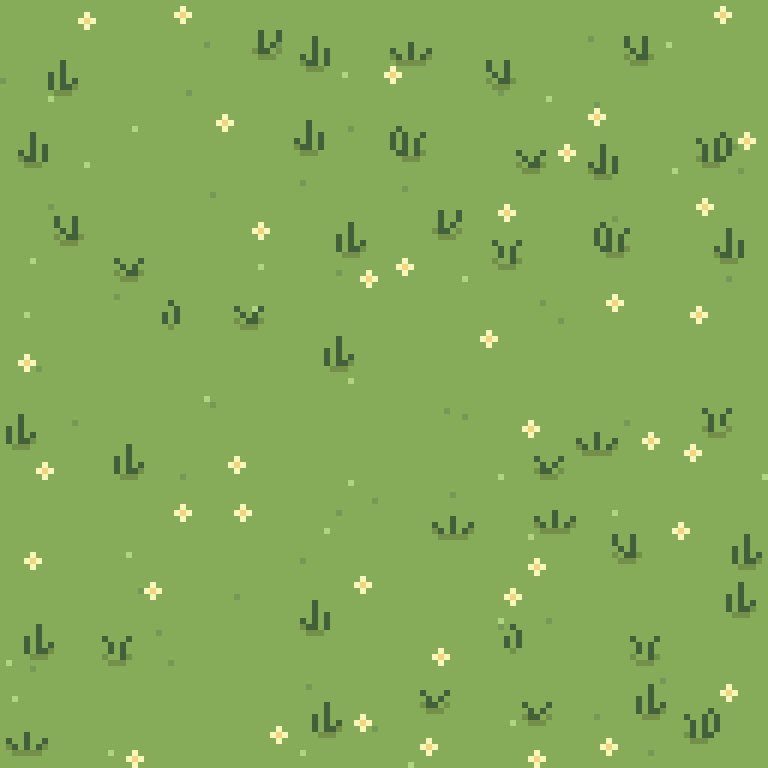
Give the GLSL for this texture, as a WebGL 2 fragment shader.

```glsl
#version 300 es
precision highp float;

uniform vec2 u_resolution;
out vec4 outColor;

const float CELLS = 128.0;          // art cells across the canvas
const float TILE = 16.0;            // cells per scatter tile
const float TUFT_CHANCE = 0.74;
const float FLOWER_CHANCE = 0.72;
const float LIGHT_SPECK_CHANCE = 0.55;
const float DARK_SPECK_CHANCE = 0.62;

const vec3 GRASS = vec3(0.525, 0.67, 0.35);
const vec3 BLADE = vec3(0.26, 0.38, 0.23);
const vec3 SHADOW = vec3(0.45, 0.56, 0.29);
const vec3 DARK_SPECK = vec3(0.45, 0.60, 0.34);
const vec3 LIGHT_SPECK = vec3(0.70, 0.83, 0.51);
const vec3 PETAL = vec3(0.98, 0.97, 0.73);
const vec3 POLLEN = vec3(0.94, 0.83, 0.50);

vec3 hash3(vec2 tile, float seed) {
  vec3 p = fract((tile.xyx + seed * 17.37 + 5.0) * vec3(0.1031, 0.1030, 0.0973));
  p += dot(p, p.yxz + 33.33);
  return fract((p.xxy + p.yzz) * p.zyx);
}

// One-cell-wide stroke rising from a root, shifting sideways by lean per row.
bool blade(vec2 c, vec2 root, float height, float lean) {
  float y = c.y - root.y;
  return y >= 0.0 && y < height && c.x == root.x + lean * y;
}

bool dot1(vec2 c, float x, float y) {
  return c == vec2(x, y);
}

bool tuftBlades(vec2 c, int kind) {
  vec2 m = vec2(abs(c.x), c.y);     // folded for symmetric tufts
  if (kind == 0)                    // open cup
    return blade(m, vec2(0), 3.0, 1.0) || dot1(c, 1.0, 0.0);
  if (kind == 1)                    // two blades curling outwards
    return blade(c, vec2(-1, 0), 3.0, 0.0) || blade(c, vec2(1, 1), 2.0, 0.0)
        || dot1(m, 2.0, 3.0);
  if (kind == 2)                    // hooked tall blade beside a short one
    return blade(c, vec2(0), 5.0, 0.0) || blade(c, vec2(-1, 0), 2.0, -1.0)
        || blade(c, vec2(2, 0), 3.0, 0.0);
  if (kind == 3)                    // fork with a long arm
    return blade(c, vec2(0), 3.0, -1.0) || blade(c, vec2(1, 0), 4.0, 0.0)
        || dot1(c, -2.0, 3.0);
  if (kind == 4)                    // three spread blades
    return blade(c, vec2(0), 3.0, 0.0) || blade(m, vec2(2, 0), 2.0, 1.0);
  if (kind == 5)                    // small star
    return blade(c, vec2(0, 1), 3.0, 0.0) || blade(m, vec2(1, 0), 2.0, 1.0)
        || dot1(c, 0.0, 1.0);
  if (kind == 6)                    // little loop
    return blade(c, vec2(1, 0), 3.0, 0.0) || blade(c, vec2(-1, 0), 2.0, 0.0)
        || dot1(c, 0.0, 3.0);
  return blade(c, vec2(-3, 1), 3.0, 0.0) || blade(c, vec2(-1, 0), 4.0, 0.0)
      || dot1(c, -2.0, 0.0) || dot1(c, -2.0, 4.0)
      || blade(c, vec2(1, 0), 3.0, 0.0) || dot1(c, 2.0, 3.0);
}

bool tuftShadow(vec2 c, int kind) {
  float reach = kind == 4 ? 2.0 : (kind == 5 || kind == 6 ? 0.0 : 1.0);
  return (c.y == -1.0 && abs(c.x) <= reach)
      || (c.y == 0.0 && abs(c.x) == reach + 1.0);
}

// Single cell placed at random inside its tile.
bool speck(vec2 cell, float seed, float chance) {
  vec2 tile = floor(cell / TILE);
  vec3 h = hash3(tile, seed);
  return h.z < chance && cell - tile * TILE == floor(h.xy * TILE);
}

vec3 meadow(vec2 cell) {
  vec2 tile = floor(cell / TILE);
  vec2 local = cell - tile * TILE;
  vec3 color = GRASS;
  if (speck(cell + vec2(5, 9), 1.0, DARK_SPECK_CHANCE)) color = DARK_SPECK;
  if (speck(cell + vec2(11, 3), 2.0, LIGHT_SPECK_CHANCE)) color = LIGHT_SPECK;

  // Grass tufts, kept whole inside their tile
  vec3 place = hash3(tile, 3.0);
  vec3 style = hash3(tile, 4.0);
  bool hasTuft = place.z < TUFT_CHANCE;
  vec2 tuftRoot = vec2(3.0, 1.0) + floor(place.xy * 10.0);
  int kind = int(style.x * 12.0) % 8;
  vec2 c = local - tuftRoot;
  if (style.y < 0.5) c.x = -c.x;
  if (hasTuft && tuftShadow(c, kind)) color = SHADOW;
  if (hasTuft && tuftBlades(c, kind)) color = BLADE;

  // Flowers, left out where they would touch a tuft
  vec3 bloom = hash3(tile, 5.0);
  vec2 center = 1.0 + floor(bloom.xy * 14.0);
  vec2 gap = abs(center - tuftRoot - vec2(0.0, 2.0));
  bool blocked = hasTuft && gap.x < 6.0 && gap.y < 5.0;
  vec2 f = abs(local - center);
  if (bloom.z < FLOWER_CHANCE && !blocked && f.x + f.y < 1.5)
    color = f.x + f.y < 0.5 ? POLLEN : PETAL;
  return color;
}

void main() {
  // Four samples per pixel smooth the cell edges
  vec3 sum = vec3(0.0);
  for (int i = 0; i < 4; i++) {
    vec2 offset = vec2(i % 2, i / 2) * 0.5 - 0.25;
    vec2 uv = (gl_FragCoord.xy + offset) / u_resolution.y;
    sum += meadow(floor(uv * CELLS));
  }
  outColor = vec4(sum * 0.25, 1.0);
}
```
